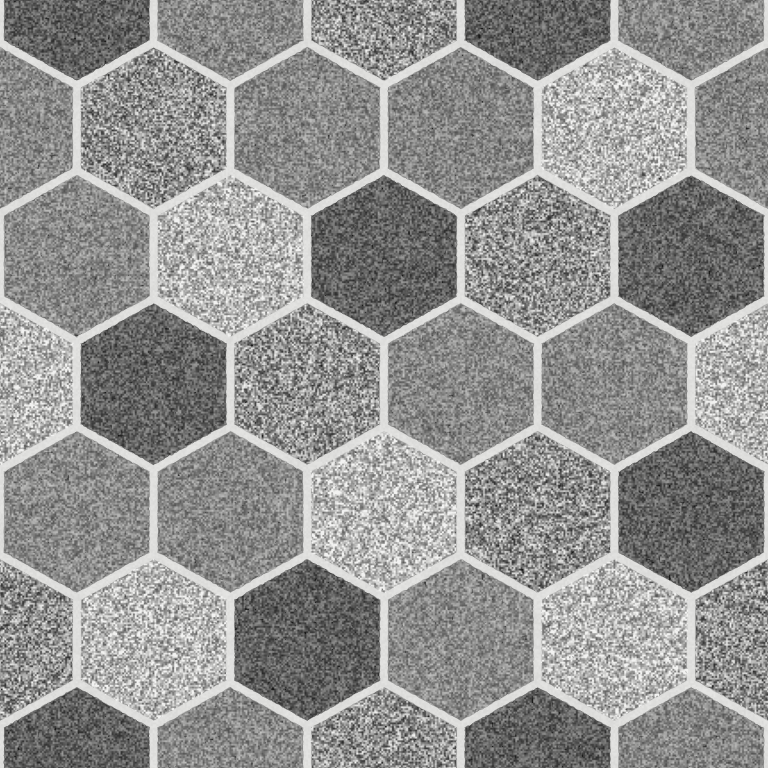
Reproduce this pattern procedurally as a Shadertoy shader.

```glsl
const float COLUMNS = 5.0;
const float ROWS = 6.0;
const float ROW_STEP = 0.8660254;      // row spacing of unit-wide hexagons
const float JOINT_HALF_WIDTH = 0.026;  // in tile widths
const float EDGE_ROUGHNESS = 0.007;
const float GRAIN_SCALE = 430.0;       // grains across the canvas
const float CLUMP_SCALE = 230.0;
const float MOTTLE_SCALE = 45.0;
const float MOTTLE_AMOUNT = 0.03;
const float PIT_DEPTH = 0.2;
const float TONE_JITTER = 0.022;
const vec3 JOINT_COLOR = vec3(0.875, 0.875, 0.868);
const vec3 STONE_TINT = vec3(1.0, 1.0, 0.993);

// Stone kinds: dark, medium, speckled, light
const vec4 STONE_TONE = vec4(0.385, 0.535, 0.575, 0.715);
const vec4 STONE_GRAIN = vec4(0.46, 0.46, 0.82, 0.74);

// Kind of stone in each tile, one line per row from the bottom up
const int LAYOUT[30] = int[30](
    0, 1, 2, 0, 1,
    2, 3, 0, 1, 3,
    1, 1, 3, 2, 0,
    3, 0, 2, 1, 1,
    1, 3, 0, 2, 0,
    1, 2, 1, 1, 3);

float hash(vec2 cell) {
    uvec2 n = uvec2(ivec2(cell)) * uvec2(1597u, 3571u);
    uint h = (n.x ^ (n.y << 7)) + n.y;
    h = (h ^ (h >> 15)) * 73244475u;
    h = (h ^ (h >> 13)) * 668265u;
    h ^= h >> 16;
    return float(h & 65535u) / 65535.0;
}

float valueNoise(vec2 p) {
    vec2 cell = floor(p);
    vec2 f = fract(p);
    f = f * f * (3.0 - 2.0 * f);
    float low = mix(hash(cell), hash(cell + vec2(1, 0)), f.x);
    float high = mix(hash(cell + vec2(0, 1)), hash(cell + vec2(1, 1)), f.x);
    return mix(low, high, f.y);
}

// Finds the column and row of the nearest tile; returns distance to its edge
float hexTile(vec2 p, out vec2 tile) {
    vec2 period = vec2(1.0, 2.0 * ROW_STEP);
    vec2 evenCell = floor(p / period + vec2(0.0, 0.5));
    vec2 oddCell = floor(p / period + vec2(0.5, 0.0));
    vec2 fromEven = p - (evenCell + vec2(0.5, 0.0)) * period;
    vec2 fromOdd = p - (oddCell + vec2(0.0, 0.5)) * period;
    bool isEven = dot(fromEven, fromEven) < dot(fromOdd, fromOdd);

    tile = isEven ? evenCell * vec2(1, 2) : oddCell * vec2(1, 2) + vec2(0, 1);
    tile = mod(tile, vec2(COLUMNS, ROWS));
    vec2 d = abs(isEven ? fromEven : fromOdd);
    return 0.5 - max(d.x, dot(d, vec2(0.5, ROW_STEP)));
}

void mainImage(out vec4 fragColor, in vec2 fragCoord) {
    vec2 uv = fragCoord / iResolution.y;
    vec2 tile;
    float edge = hexTile(uv * vec2(COLUMNS, ROWS * ROW_STEP), tile);

    // Granular stone with soft mottling and scattered dark pits
    float fine = valueNoise(uv * GRAIN_SCALE) - 0.5;
    float clump = valueNoise(uv * CLUMP_SCALE + 71.3) - 0.5;
    float mottle = valueNoise(uv * MOTTLE_SCALE + 19.7) - 0.5;
    float pits = smoothstep(0.9, 1.0, valueNoise(uv * CLUMP_SCALE + 313.5));

    int kind = LAYOUT[int(tile.y) * int(COLUMNS) + int(tile.x)];
    float tone = STONE_TONE[kind] + (hash(tile + 907.0) - 0.5) * TONE_JITTER;
    tone += STONE_GRAIN[kind] * (0.75 * fine + 0.3 * clump);
    tone += MOTTLE_AMOUNT * mottle - PIT_DEPTH * pits;
    vec3 stone = clamp(tone, 0.1, 0.95) * STONE_TINT;

    // Pale joints with slightly crumbled borders
    vec3 joint = JOINT_COLOR + 0.04 * fine + 0.02 * mottle;
    float border = edge - JOINT_HALF_WIDTH + EDGE_ROUGHNESS * (fine + clump);
    float blur = 0.75 * COLUMNS / iResolution.y;
    fragColor = vec4(mix(joint, stone, smoothstep(-blur, blur, border)), 1.0);
}
```
